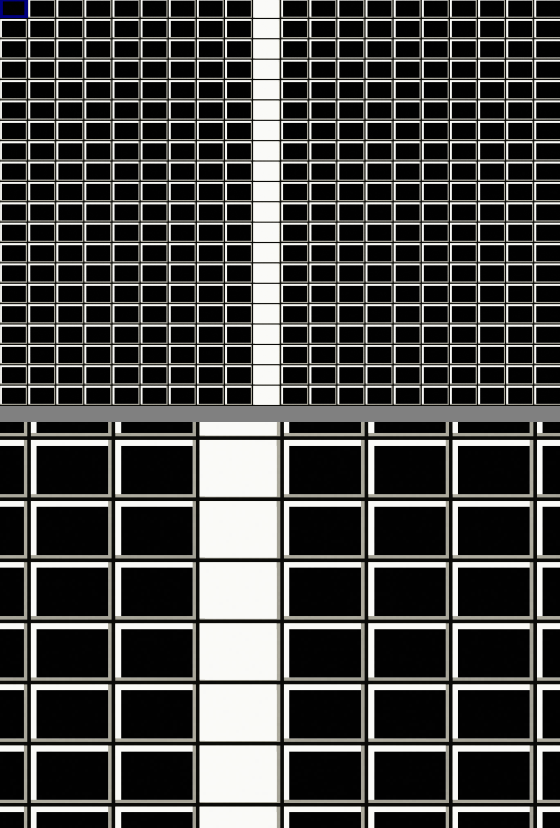
Top, the full canvas; bottom, a detail of the centre.
A Shadertoy shader for this pattern:

```glsl
const vec2  PITCH       = vec2(0.06925, 0.05018); // cell size, in canvas heights
const vec2  OFFSET      = vec2(0.0011, 0.0047);   // part of the first cell cut off at the top left
const float GAP         = 0.0030;                 // dark line between cells
const float LIGHT_WIDTH = 0.0047;                 // left and top bevel
const float SHADE_WIDTH = 0.0028;                 // right and bottom bevel
const float FRAME_WIDTH = 0.0082;                 // border of the selected cell
const float WIDTH_VARY  = 0.16;
const float TONE_VARY   = 0.08;
const float GRAIN       = 0.012;
const float GRAIN_CELLS = 372.0;
const float BLANK_COLUMN = 9.0;
const vec2  SELECTED_CELL = vec2(0.0);

const vec3 GAP_COLOR   = vec3(0.04, 0.04, 0.03);
const vec3 FACE_COLOR  = vec3(0.005);
const vec3 LIGHT_COLOR = vec3(0.98, 0.98, 0.97);
const vec3 SHADE_COLOR = vec3(0.66, 0.65, 0.60);
const vec3 FRAME_COLOR = vec3(0.0, 0.0, 0.50);

float hash(vec2 p) {
    return fract(sin(dot(p, vec2(127.1, 311.7))) * 43758.5453);
}

// Share of a pixel of size px at p that lies inside the box lo..hi
float boxCoverage(vec2 p, vec2 lo, vec2 hi, float px) {
    vec2 overlap = min(p + 0.5 * px, hi) - max(p - 0.5 * px, lo);
    vec2 c = clamp(overlap / px, 0.0, 1.0);
    return c.x * c.y;
}

vec3 bevelledCell(vec2 p, vec2 id, float px) {
    float blank = 1.0 - step(0.5, abs(id.x - BLANK_COLUMN));

    // Line widths drift per column and per row, tone per cell
    vec2 drift = vec2(hash(vec2(id.x, 3.0)), hash(vec2(7.0, id.y))) - 0.5;
    vec2 lightWidth = LIGHT_WIDTH * (1.0 + WIDTH_VARY * drift);
    vec2 shadeWidth = SHADE_WIDTH * (1.0 - WIDTH_VARY * drift);
    shadeWidth.y *= mix(1.0, 0.3, blank);
    vec3 shade = SHADE_COLOR * (1.0 + TONE_VARY * (hash(id) - 0.5));

    vec2 lo = vec2(0.5 * GAP);
    vec2 hi = PITCH - 0.5 * GAP;
    vec3 face = mix(FACE_COLOR, LIGHT_COLOR, blank);

    // Shaded tile, then its lit part, then the face
    vec3 color = mix(GAP_COLOR, shade, boxCoverage(p, lo, hi, px));
    color = mix(color, LIGHT_COLOR, boxCoverage(p, lo, hi - shadeWidth, px));
    return mix(color, face, boxCoverage(p, lo + lightWidth, hi - shadeWidth, px));
}

vec3 selectedCell(vec2 p, float px) {
    float inside = boxCoverage(p, vec2(FRAME_WIDTH), PITCH - FRAME_WIDTH, px);
    return mix(FRAME_COLOR, FACE_COLOR, inside);
}

void mainImage(out vec4 fragColor, in vec2 fragCoord) {
    float px = 1.0 / iResolution.y;
    vec2 p = vec2(fragCoord.x, iResolution.y - fragCoord.y) * px;

    // Rows count down from the top, columns from the left
    vec2 grid = p + OFFSET;
    vec2 id = floor(grid / PITCH);
    vec2 local = grid - id * PITCH;

    vec3 color = all(equal(id, SELECTED_CELL))
        ? selectedCell(local, px)
        : bevelledCell(local, id, px);

    // Faint grain, strongest on the mid tones
    float grain = hash(floor(p * GRAIN_CELLS)) - 0.5;
    color += GRAIN * grain * (0.2 + 4.0 * color * (1.0 - color));

    fragColor = vec4(clamp(color, 0.0, 1.0), 1.0);
}
```
